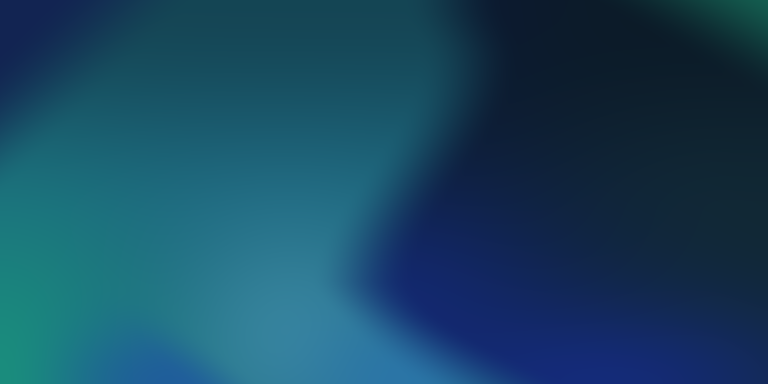
A Shadertoy shader for this background:

```glsl
#define TEAL_TOP vec3(0.08, 0.27, 0.33)
#define TEAL_MID vec3(0.11, 0.40, 0.49)
#define PALE_TEAL vec3(0.23, 0.53, 0.63)
#define GREEN vec3(0.10, 0.55, 0.49)
#define BLUE vec3(0.12, 0.35, 0.62)
#define SKY vec3(0.17, 0.46, 0.68)
#define NAVY vec3(0.07, 0.14, 0.32)
#define NIGHT vec3(0.045, 0.105, 0.155)
#define SLATE vec3(0.065, 0.155, 0.20)
#define INDIGO vec3(0.08, 0.17, 0.50)
#define EMERALD vec3(0.08, 0.38, 0.32)
#define EDGE_SOFTNESS 0.068

// Elliptical Gaussian falloff
float glow(vec2 p, vec2 center, vec2 radius) {
    vec2 d = (p - center) / radius;
    return exp(-dot(d, d));
}

// Horizontal position of the wavy divide at height y
float divide(float y) {
    float bulge = 0.14 * smoothstep(0.25, 0.85, y) - 0.02 * smoothstep(0.85, 1.0, y);
    float foot = 1.32 * pow(max(0.27 - y, 0.0), 1.55);
    return 0.471 + bulge + foot;
}

vec3 tealSide(vec2 p) {
    vec3 color = mix(TEAL_MID, TEAL_TOP, smoothstep(0.4, 1.0, p.y));
    color = mix(color, PALE_TEAL, 0.9 * glow(p, vec2(0.38, 0.12), vec2(0.17, 0.32)));
    color = mix(color, GREEN, glow(p, vec2(0.0), vec2(0.19, 0.48)));

    // Blue wedge with a slanted right edge
    float wedge = smoothstep(-0.04, 0.06, 0.3 - p.x - 0.55 * p.y);
    wedge *= smoothstep(0.0, 0.22, p.x) * exp(-p.y * p.y / 0.025);
    color = mix(color, BLUE, 0.85 * wedge);

    color = mix(color, SKY, 0.8 * glow(p, vec2(0.53, 0.0), vec2(0.13, 0.2)));

    // Navy upper corner
    float diagonal = p.x + 0.5 * (1.0 - p.y);
    return mix(NAVY, color, smoothstep(0.06, 0.26, diagonal));
}

vec3 darkSide(vec2 p) {
    vec3 color = mix(NIGHT, SLATE, smoothstep(0.95, 0.45, p.y) * smoothstep(0.5, 0.95, p.x));
    color = mix(color, vec3(0.045, 0.10, 0.19), glow(p, vec2(0.58, 1.0), vec2(0.14, 0.35)));
    color = mix(color, INDIGO, 0.78 * glow(p, vec2(0.5, 0.2), vec2(0.26, 0.38)));
    color = mix(color, INDIGO, 0.9 * glow(p, vec2(0.77, 0.0), vec2(0.3, 0.22)));

    // Emerald upper corner
    float diagonal = (1.0 - p.x) + 0.9 * (1.0 - p.y);
    return mix(EMERALD, color, smoothstep(-0.04, 0.24, diagonal));
}

void mainImage(out vec4 fragColor, in vec2 fragCoord) {
    vec2 p = fragCoord / iResolution.xy;
    float softness = EDGE_SOFTNESS + 0.03 * smoothstep(0.2, 0.0, p.y);
    float side = smoothstep(-softness, softness, p.x - divide(p.y));
    fragColor = vec4(mix(tealSide(p), darkSide(p), side), 1.0);
}
```
